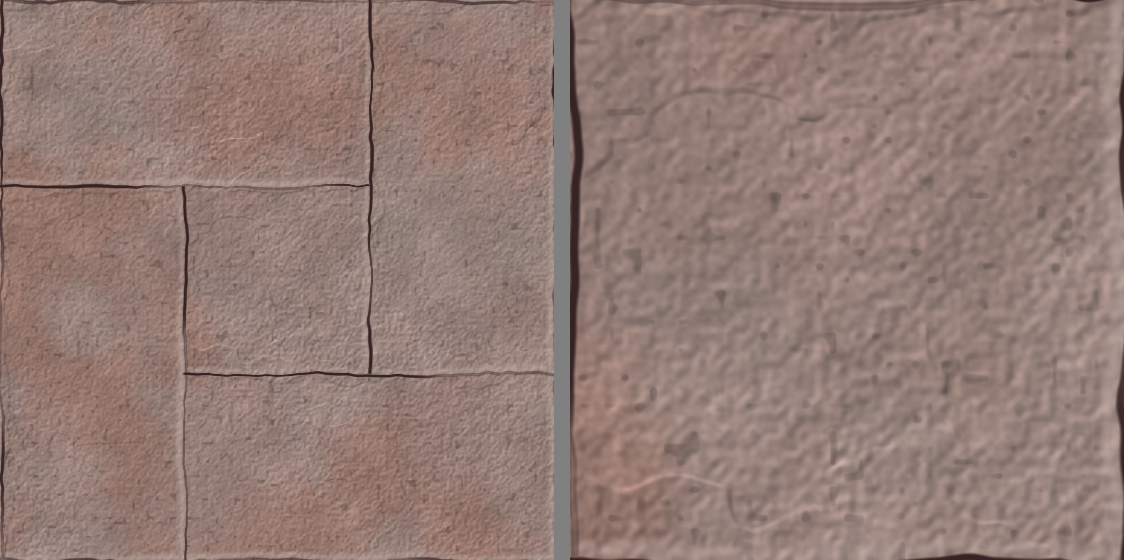
Left, the full canvas; right, a detail of the centre.
A Shadertoy shader for this texture:

```glsl
const vec3 STONE = vec3(0.585, 0.495, 0.468);
const vec3 RUST = vec3(0.585, 0.450, 0.405);
const vec3 ASH = vec3(0.590, 0.525, 0.505);
const vec3 RIDGE = vec3(0.680, 0.600, 0.575);
const vec3 CREVICE = vec3(0.210, 0.140, 0.140);
const vec2 TO_LIGHT = vec2(-0.7, 0.7);
const float SLOPE_STEP = 0.0022;   // sampling distance for relief shading
const float SEAM_OFFSET = 0.167;   // pinwheel seam distance from the centre
const float RIDGE_SHIFT = 0.006;
const float WOBBLE = 0.007;
const float FLAKE_REACH = 0.085;
const float FLAKE_HEIGHT = 0.30;
const float CLEFT_HEIGHT = 0.26;
const float GRAIN_HEIGHT = 0.34;

float hash(vec2 p) {
    vec3 q = fract(p.xyx * vec3(0.1031, 0.1030, 0.0973));
    q += dot(q, q.yzx + 33.33);
    return fract((q.x + q.y) * q.z);
}

float noise(vec2 p) {
    vec2 i = floor(p), f = fract(p);
    f = f * f * (3.0 - 2.0 * f);
    return mix(mix(hash(i), hash(i + vec2(1, 0)), f.x),
               mix(hash(i + vec2(0, 1)), hash(i + vec2(1, 1)), f.x), f.y);
}

float fbm(vec2 p) {
    float sum = 0.0, amp = 0.5;
    for (int i = 0; i < 5; i++) {
        sum += amp * noise(p);
        p = mat2(1.6, 1.2, -1.2, 1.6) * p + 11.3;
        amp *= 0.5;
    }
    return sum;
}

// Returns lit ridge, dark crevice and raised flake; s grows to the shaded side
vec3 seam(float s, float along, float seed) {
    float row = seed * 17.0 + 3.0;
    s += WOBBLE * (noise(vec2(along * 13.0, row)) - 0.5)
       + 0.5 * WOBBLE * (noise(vec2(along * 55.0, row + 5.0)) - 0.5);
    float wear = noise(vec2(along * 6.0, row + 9.0));
    float ridgeWidth = mix(0.003, 0.0075, wear);
    float ridge = exp(-pow((s + RIDGE_SHIFT) / ridgeWidth, 2.0));
    float gapWidth = mix(0.0022, 0.0052, noise(vec2(along * 9.0, row + 2.0)));
    float gap = 1.0 - smoothstep(0.3 * gapWidth, gapWidth, abs(s - 0.002));
    gap *= mix(0.45, 1.0, smoothstep(0.25, 0.6, 1.0 - wear));
    float reach = FLAKE_REACH * (fbm(vec2(along * 8.0, row + 7.0)) - 0.44)
                + 0.006 * (noise(vec2(along * 60.0, s * 60.0 + row)) - 0.5);
    float flake = smoothstep(0.0, 0.003, s) * (1.0 - smoothstep(reach - 0.003, reach + 0.003, s));
    return vec3(ridge * mix(0.45, 0.9, wear), gap, flake);
}

// Four seams turned about the centre, plus the wrapped outer border
vec3 seams(vec2 p) {
    vec3 result = max(seam(fract(p.x + 0.5) - 0.501, p.y, 5.0),
                      seam(fract(0.5 - p.y) - 0.5, p.x, 6.0) * vec3(1.0, 0.7, 1.0));
    vec2 q = p - 0.5;
    for (int i = 0; i < 4; i++) {
        float side = (i == 0 || i == 3) ? 1.0 : -1.0;
        float inside = smoothstep(-SEAM_OFFSET - 0.006, -SEAM_OFFSET + 0.002, q.y);
        result = max(result, inside * seam(side * (q.x - SEAM_OFFSET), q.y, float(i)));
        q = vec2(q.y, -q.x);
    }
    return result;
}

float relief(vec2 p) {
    // Broken slate layers along noise contours
    float h = 0.9 * fbm(p * 9.0 + 4.0);
    for (int i = 0; i < 2; i++) {
        float k = float(i);
        float layer = fbm(p * vec2(4.5, 6.0) + 23.0 * k + 7.0);
        float patchMask = smoothstep(0.48, 0.72, noise(p * 5.0 + 31.0 * k));
        h += CLEFT_HEIGHT * patchMask * smoothstep(0.475, 0.495, layer);
    }
    // Sandy grain, rougher in places
    float rough = mix(0.5, 1.3, fbm(p * 5.0 + 40.0));
    h += GRAIN_HEIGHT * rough * (noise(p * 85.0) + noise(p.yx * 190.0 + 9.0));
    return h + FLAKE_HEIGHT * seams(p).z;
}

void mainImage(out vec4 fragColor, in vec2 fragCoord) {
    vec2 p = fragCoord / iResolution.xy;

    // Mottled stone
    float rust = smoothstep(0.42, 0.68, fbm(p * 5.0 + 60.0));
    float ash = smoothstep(0.45, 0.70, fbm(p * 7.0 + 90.0));
    vec3 color = mix(STONE, RUST, 0.75 * rust);
    color = mix(color, ASH, 0.6 * ash);
    color *= 0.90 + 0.22 * fbm(p * 14.0 + 15.0);

    // Slanted light and fine speckle
    float shade = relief(p) - relief(p + TO_LIGHT * SLOPE_STEP);
    color *= 1.0 + clamp(shade, -0.40, 0.30);
    color *= 1.0 + 0.09 * (noise(p * 300.0) - 0.5);
    float pits = smoothstep(0.80, 0.95, noise(p * 120.0 + 50.0));
    color *= 1.0 - 0.16 * pits;

    // Joint ridges and shadows
    vec3 joint = seams(p);
    color = mix(color, RIDGE * (1.0 + 0.6 * clamp(shade, -0.3, 0.2)), joint.x);
    color = mix(color, CREVICE, joint.y);
    fragColor = vec4(color, 1.0);
}
```
